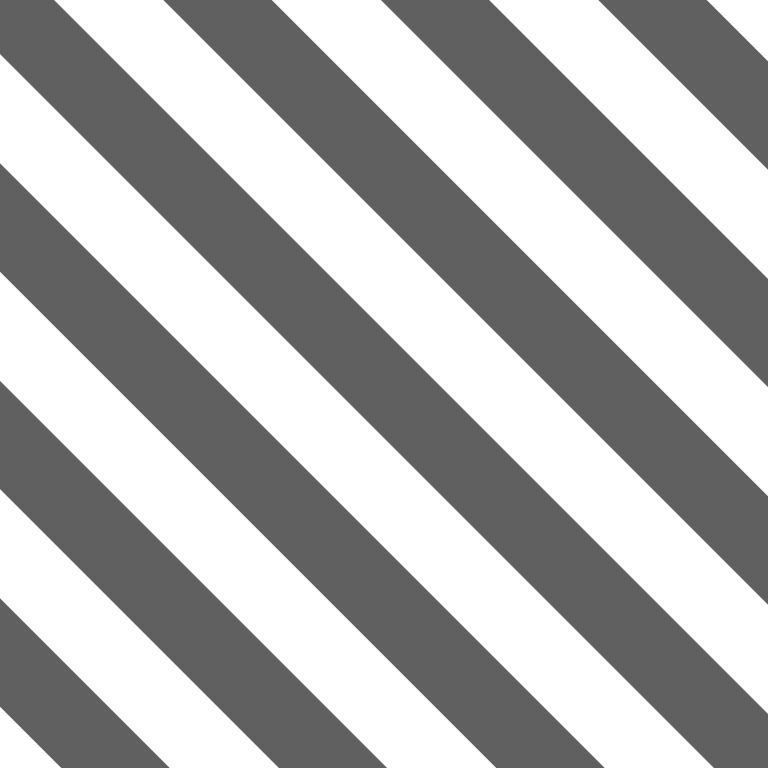
This pattern is drawn by a WebGL 2 fragment shader. Its source:

```glsl
#version 300 es
precision highp float;
// Flat diagonal stripes falling from upper left to lower right, grey on white.
// The diagonal coordinate is folded into one period, and the distance to the
// band edge gives an antialiased mask. One band runs through the centre.

#define STRIPE_PERIOD 0.2832  // spacing along the x axis, in canvas units
#define GREY_SHARE    0.498   // part of each period covered by grey
#define GREY  vec3(0.378)
#define WHITE vec3(1.0)

uniform vec2 u_resolution;
out vec4 fragColor;

// Signed distance to the nearest grey band, negative inside it.
float stripeDistance(vec2 p) {
    float diagonal = p.x + p.y;
    float fromCentre = abs(fract(diagonal / STRIPE_PERIOD + 0.5) - 0.5);
    return (fromCentre - 0.5 * GREY_SHARE) * STRIPE_PERIOD * inversesqrt(2.0);
}

void main() {
    // Canvas units, with the origin moved to the centre
    float canvasSize = min(u_resolution.x, u_resolution.y);
    vec2 p = (gl_FragCoord.xy - 0.5 * u_resolution) / canvasSize;

    // Edge coverage over about one pixel
    float whiteCover = clamp(stripeDistance(p) * canvasSize + 0.5, 0.0, 1.0);
    fragColor = vec4(mix(GREY, WHITE, whiteCover), 1.0);
}
```
